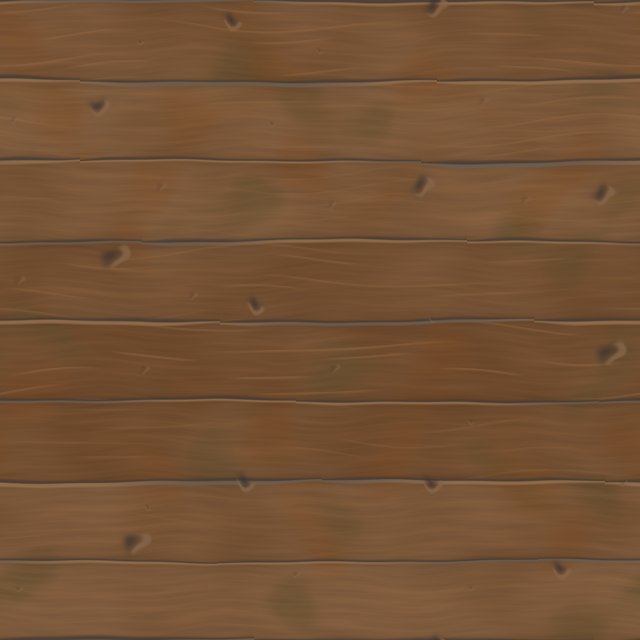
Give the GLSL for this texture, as a WebGL 1 fragment shader.

```glsl
precision highp float;
uniform vec2 u_resolution;

const float TAU = 6.2831853;
const float PLANKS = 8.0;

float hash(vec2 p) {
  return fract(sin(dot(p, vec2(12.99, 78.23))) * 43758.5);
}

// Distance to the nearest cell point, repeating after `period` cells
float cells(vec2 p, vec2 period) {
  vec2 cell = floor(p), f = p - cell;
  float nearest = 2.0;
  for (int j = -1; j <= 1; j++) {
    for (int i = -1; i <= 1; i++) {
      vec2 o = vec2(float(i), float(j));
      vec2 id = mod(cell + o, period);
      vec2 point = o + vec2(hash(id), hash(id + 37.3));
      nearest = min(nearest, length(point - f));
    }
  }
  return nearest;
}

// Broad tileable stains, about -1 to 1
float stains(vec2 p, float phase) {
  p *= TAU;
  return 0.5 * sin(p.x * 2.0 + 1.3 * sin(p.y * 3.0 + phase) + phase)
       + 0.3 * sin(p.y * 5.0 + 1.5 * sin(p.x * 3.0 - phase))
       + 0.2 * sin(p.x * 7.0 + 2.0 * sin(p.y * 4.0) + phase * 2.0);
}

// Long pale strokes that fade at both ends
float strokes(vec2 uv, float row) {
  float a = uv.x * TAU;
  float v = uv.y * 40.0 + 0.35 * sin(a * 2.0 + row * 3.0) + 0.15 * sin(a * 3.0 + row);
  float id = mod(floor(v), 40.0);
  float seed = hash(vec2(id, 5.0));
  float f = fract(v) - 0.5 - (seed - 0.5) * 0.5;
  float line = smoothstep(-0.17, 0.0, f) * smoothstep(0.08, 0.0, f);
  float span = sin(a * (1.0 + floor(seed * 2.9)) + TAU * hash(vec2(id, 9.0)));
  return line * smoothstep(0.1, 0.9, span) * (0.25 + 0.75 * hash(vec2(row, 2.0)));
}

// Dented chips: x is the hollow's shadow, y the lit lower lip
vec2 chip(vec2 p, float size, float seed) {
  float a = (seed - 0.35) * 1.6;
  vec2 q = mat2(cos(a), -sin(a), sin(a), cos(a)) * p / size;
  q.y += 0.25 * sin(q.x * 2.5 + seed * TAU);
  float body = length(q * vec2(0.95, 1.5));
  float hollow = length((q - vec2(-0.3, 0.4)) * vec2(0.9, 1.25));
  float edge = 0.12 + 1.0 / (size * u_resolution.y);
  float lip = smoothstep(1.0 + edge, 1.0 - edge, body) * smoothstep(0.6, 1.0, hollow);
  return vec2(exp(-2.2 * hollow * hollow), lip);
}

void main() {
  vec2 uv = gl_FragCoord.xy / u_resolution;
  float px = 1.0 / u_resolution.y;
  float a = uv.x * TAU;

  // Wavering seam, broken into overlapping tapered lengths
  float nearest = floor(uv.y * PLANKS + 0.5);
  float seam = mod(nearest, PLANKS);
  float along = uv.x * 2.0 + hash(vec2(seam, 1.0)) + 0.06 * sin(a + seam);
  float t = fract(along);
  float piece = hash(vec2(seam, mod(floor(along), 2.0) + 11.0));
  float wave = 0.0022 * sin(a + seam * 2.1) + 0.0012 * sin(a * 3.0 + seam * 4.7)
             + 0.0005 * sin(a * 8.0 + seam) + 0.006 * (t - 0.5) * (piece - 0.3);
  float d = uv.y - nearest / PLANKS - wave + 0.002;
  float row = mod(nearest + step(0.0, d) - 1.0, PLANKS);

  // Plank tone and stains
  float tone = 0.5 + 0.4 * cos(row * 1.1) + 0.3 * stains(uv, row);
  vec3 color = mix(vec3(0.432, 0.29, 0.175), vec3(0.5, 0.36, 0.24), clamp(tone, 0.0, 1.0));
  float moss = smoothstep(0.35, 0.95, stains(uv, 2.4));
  color = mix(color, vec3(0.37, 0.3, 0.175), 0.45 * moss);
  float rust = smoothstep(0.2, 0.9, stains(uv.yx, 4.1));
  color = mix(color, vec3(0.48, 0.29, 0.13), 0.3 * rust);

  // Fine grain
  float bend = sin(a * 2.0 + row) + 0.5 * sin(a * 5.0 + row * 2.0);
  float grain = cells(vec2(uv.x * 6.0 + row * 2.3, uv.y * 96.0 + 0.5 * bend), vec2(6.0, 96.0));
  grain += 0.6 * cells(vec2(uv.x * 13.0 + row, uv.y * 200.0 + bend), vec2(13.0, 200.0));
  color *= 1.0 + 0.09 * (grain - 0.75);
  color = mix(color, vec3(0.57, 0.41, 0.26), 0.5 * strokes(uv, row));

  // Seam: soft shade, dark gap above, lit lip below
  float taper = smoothstep(0.0, 0.12, t) * smoothstep(1.0, 0.75, t);
  float gap = 0.0012 + 0.007 * taper * piece * (0.6 + 0.4 * sin(a * 2.0 + seam));
  float lip = 0.0022 + 0.0035 * taper * hash(vec2(seam, piece));
  color *= 1.0 - 0.16 * exp(-abs(d) * 140.0);
  float dark = smoothstep(-px, px, d) * smoothstep(gap + 0.003, gap * 0.4, d);
  color = mix(color, vec3(0.27, 0.235, 0.215), 0.8 * dark);
  float lit = smoothstep(px, -px, d) * smoothstep(-lip - 0.0012 - px, -lip + px, d);
  float dull = smoothstep(-0.3, 0.9, sin(a + seam * 2.6));
  color = mix(color, mix(vec3(0.58, 0.44, 0.31), vec3(0.42, 0.37, 0.32), dull), 0.85 * lit);

  // Scattered chips: a few large, the rest small
  for (int i = 0; i < 32; i++) {
    float n = float(i);
    float seed = hash(vec2(n, 3.7));
    float large = step(n, 11.5);
    vec2 center = fract(vec2(0.755, 0.57) * n + vec2(0.35, 0.95) + 0.08 * seed);
    vec2 p = fract(uv - center + 0.5) - 0.5;
    vec2 c = chip(p, mix(0.006, 0.016, large) * (0.75 + 0.5 * seed), seed);
    color = mix(color, vec3(0.24, 0.2, 0.18), c.x * mix(0.2, 0.75, large));
    color = mix(color, vec3(0.52, 0.4, 0.29), c.y * mix(0.5, 0.8, large));
  }

  gl_FragColor = vec4(color, 1.0);
}
```
